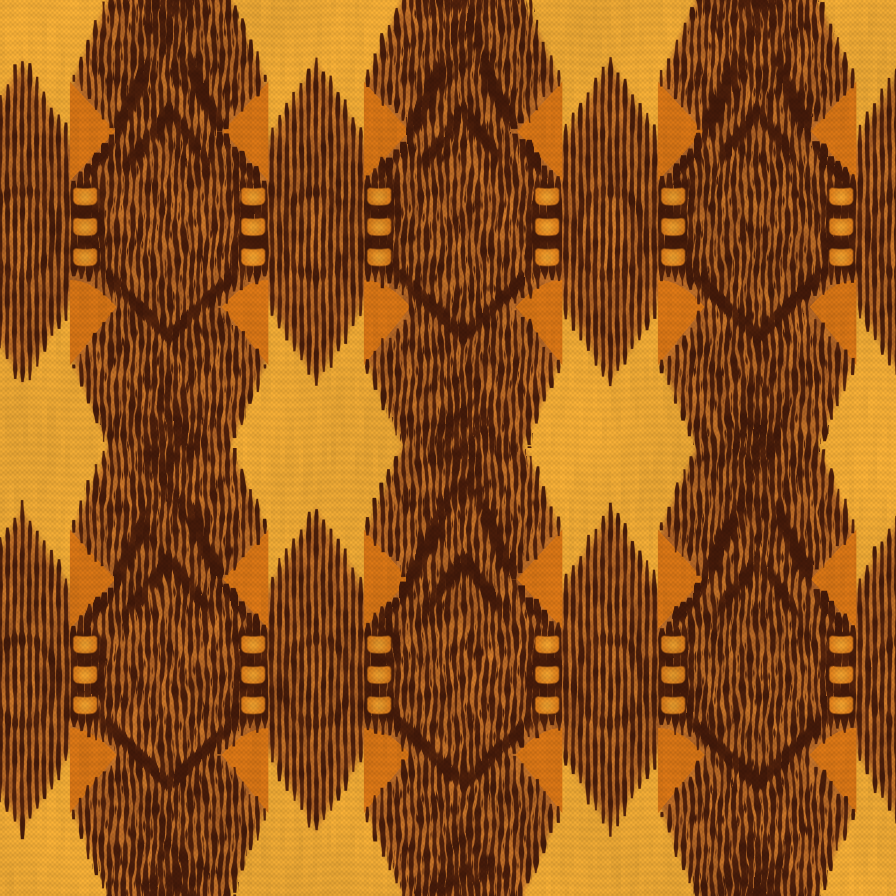
Give the GLSL for this pattern, as a WebGL 2 fragment shader.

```glsl
#version 300 es
precision highp float;
// Woven ikat cloth: fringed brown columns and spindles on gold, with orange wedges.

uniform vec2 u_resolution;
out vec4 outColor;

// Layout, in design units (UNITS span the canvas; y runs downward)
const float UNITS = 768.0;
const vec2 REPEAT = vec2(252.0, 384.0);
const vec2 CENTRE = vec2(19.0, 190.0);
const float STRIPE = 6.3;           // 40 stripes per repeat
const float STRIPE_HALF = 1.75;
const float SPINDLE_HALF = 41.0;    // where spindle meets wedge
const float SPINDLE_TIP = 142.0;
const float WOBBLE = 1.1;
const float THREAD = 4.0;
const float WEAVE_DEPTH = 0.06;

const vec3 GOLD = vec3(0.90, 0.64, 0.20);
const vec3 ORANGE = vec3(0.81, 0.44, 0.08);
const vec3 GAP_DULL = vec3(0.60, 0.33, 0.13);
const vec3 GAP_LIT = vec3(0.78, 0.46, 0.16);
const vec3 DARK = vec3(0.25, 0.095, 0.035);
const vec3 DARK_LIT = vec3(0.36, 0.155, 0.05);

float hash(vec2 p) {
    p = fract(p * vec2(0.1031, 0.1137));
    p += dot(p, p.yx + 33.33);
    return fract((p.x + p.y) * p.x * 97.0);
}

// Layered sines along one thread, roughly -1 to 1
float grain(float thread, float y) {
    float a = 6.283 * hash(vec2(thread, 3.0));
    float b = 6.283 * hash(vec2(thread, 17.0));
    return 0.45 * sin(y * 0.083 + a) + 0.35 * sin(y * 0.19 + b)
         + 0.25 * sin(y * 0.41 + a * 3.0 + b);
}

// Mirrored coordinate: x from the spindle axis, y from its centre
vec2 fold(vec2 p) {
    vec2 q = mod(p - CENTRE + 0.5 * REPEAT, REPEAT) - 0.5 * REPEAT;
    return vec2(abs(q.x), q.y);
}

// Vertical depth inside the spindle or the broad column
float bodyDepth(vec2 q) {
    float spindle = SPINDLE_TIP - 1.6 * q.x - abs(q.y);
    float column = 122.0 + (q.x - SPINDLE_HALF) * 2.3 - abs(q.y);
    return q.x < SPINDLE_HALF ? spindle : column;
}

// Vertical depth inside the upper or lower orange wedge
float wedgeDepth(vec2 q) {
    float s = q.x - SPINDLE_HALF;
    float upper = 42.5 - 1.09 * s - abs(q.y + 77.5);
    float lower = min(q.y - 50.0 - 0.0145 * s * s, 123.0 - 1.25 * s - q.y);
    return max(upper, lower);
}

// Soft line y = centre, with slope correction
float band(float y, float centre, float slope, float halfWidth) {
    float d = abs(y - centre) / sqrt(1.0 + slope * slope);
    return 1.0 - smoothstep(0.35 * halfWidth, 1.5 * halfWidth, d);
}

// Darkening from the dyed arcs, chevrons and shadows
float dyeShadow(vec2 q) {
    float u = max(q.x - 31.0, 0.0);
    float inner = REPEAT.x * 0.5 - q.x;
    float arc = band(q.y, -22.0 - 0.6 * u - 0.011 * u * u, 0.6 + 0.022 * u, 5.5)
              * smoothstep(28.0, 65.0, q.x) * (1.0 - smoothstep(98.0, 120.0, q.x));
    float roof = band(q.y, -95.0 + 1.3 * inner, 1.3, 5.0) * (1.0 - smoothstep(20.0, 48.0, inner));
    float keel = band(q.y, 98.0 - 0.95 * inner, 0.95, 5.0) * (1.0 - smoothstep(45.0, 72.0, inner));
    vec2 core = vec2(inner / 24.0, (192.0 - abs(q.y)) / 55.0);
    float centre = 0.45 * exp(-dot(core, core));
    float ladder = smoothstep(37.0, 45.0, q.x) * (1.0 - smoothstep(62.0, 76.0, q.x))
                 * (1.0 - smoothstep(34.0, 46.0, abs(q.y - 5.0)));
    float ring = 0.35 * band(length(q * vec2(1.0, 0.8) - vec2(0.0, 8.0)), 29.0, 0.0, 4.0);
    return max(max(max(arc, 0.8 * roof), max(0.85 * keel, centre)), max(0.75 * ladder, ring));
}

void main() {
    float scale = UNITS / u_resolution.y;
    vec2 p = vec2(gl_FragCoord.x, u_resolution.y - gl_FragCoord.y) * scale;
    float aa = 0.75 * scale;
    vec2 q = fold(p);
    float column = smoothstep(38.0, 75.0, q.x);

    // Stripe index, its axis and the distance from that axis
    float sway = sin(p.y * 0.047 + 3.0 * sin(p.x * 0.04)) + 0.5 * sin(p.y * 0.13 + p.x * 0.09);
    float lane = (p.x - CENTRE.x + WOBBLE * sway * (0.3 + 0.7 * column)) / STRIPE;
    float index = floor(lane + 0.5);
    float offAxis = abs(lane - index) * STRIPE;
    vec2 axis = fold(vec2(CENTRE.x + index * STRIPE, p.y));
    float jitter = 9.0 * (hash(vec2(index, floor(p.y / REPEAT.y))) - 0.5);

    // Gold ground, then the softer colour between stripes
    float shadow = dyeShadow(q);
    float grainHere = grain(index, p.y);
    float lit = 0.55 + 0.4 * grain(floor(lane) + 211.0, p.y * 0.7);
    lit += 0.4 * (1.0 - smoothstep(0.5, 1.2, q.x / 16.0 + abs(q.y - 12.0) / 50.0));
    vec3 gap = mix(GAP_DULL, GAP_LIT, clamp(lit, 0.0, 1.0));
    vec3 color = mix(GOLD, gap, smoothstep(-3.0, 20.0, bodyDepth(q)));

    // Flat orange wedges
    float wedgeSide = smoothstep(-aa, aa, q.x - SPINDLE_HALF);
    float wedge = wedgeSide * smoothstep(-aa, aa, wedgeDepth(q));
    color = mix(color, ORANGE, wedge);

    // Dark stripes with ragged, tapering ends
    float wedgeEnd = axis.x > SPINDLE_HALF ? -wedgeDepth(axis) : 99.0;
    float depth = min(bodyDepth(axis), wedgeEnd) + jitter;
    float halfWidth = STRIPE_HALF + grainHere * mix(0.5, 1.15, column) + 2.2 * shadow;
    halfWidth *= 0.6 + 0.4 * smoothstep(-2.0, 10.0, depth);
    float ink = smoothstep(-aa, aa, halfWidth - offAxis) * smoothstep(-aa, aa, depth);

    // Stray threads bridging the gaps in the broad columns
    float stray = 1.7 * grain(floor(lane) + 91.0, p.y * 1.2) - 0.65 + 2.0 * shadow;
    float strayInk = smoothstep(-aa, aa, stray - (0.5 * STRIPE - offAxis));
    ink = max(ink, strayInk * column * smoothstep(0.0, 12.0, depth));
    vec3 dye = mix(DARK, DARK_LIT, clamp(0.45 - 0.5 * grainHere - 0.4 * shadow, 0.0, 1.0));
    color = mix(color, dye, ink);

    // Ladder of three small glowing blocks
    float rung = clamp(floor((q.y - 4.0) / 26.0 + 0.5), -1.0, 1.0);
    vec2 b = q - vec2(54.0, 4.0 + 26.0 * rung);
    b.y += 0.012 * b.x * b.x - 0.8;
    float block = length(max(abs(b) - vec2(6.5, 3.5), 0.0)) - 3.3;
    vec3 glow = mix(ORANGE, GOLD, 0.75 * exp(-dot(b, b) / 55.0));
    color = mix(color, glow, 1.0 - smoothstep(-aa, aa + 0.8, block));

    // Thread relief, slubs and patchy wear
    vec2 thread = p * 6.2832 / THREAD;
    float weave = sin(thread.x) * sin(thread.y) + 0.35 * sin(thread.y * 0.5 + sin(p.x * 0.07));
    float slub = grain(floor(p.x / THREAD) + 400.0, p.y * 0.35);
    float wear = sin(p.x * 0.021 + 2.0 * sin(p.y * 0.013)) * sin(p.y * 0.017 + 1.3);
    color *= 1.0 + WEAVE_DEPTH * weave + 0.025 * slub + 0.025 * wear;
    outColor = vec4(clamp(color, 0.0, 1.0), 1.0);
}
```
